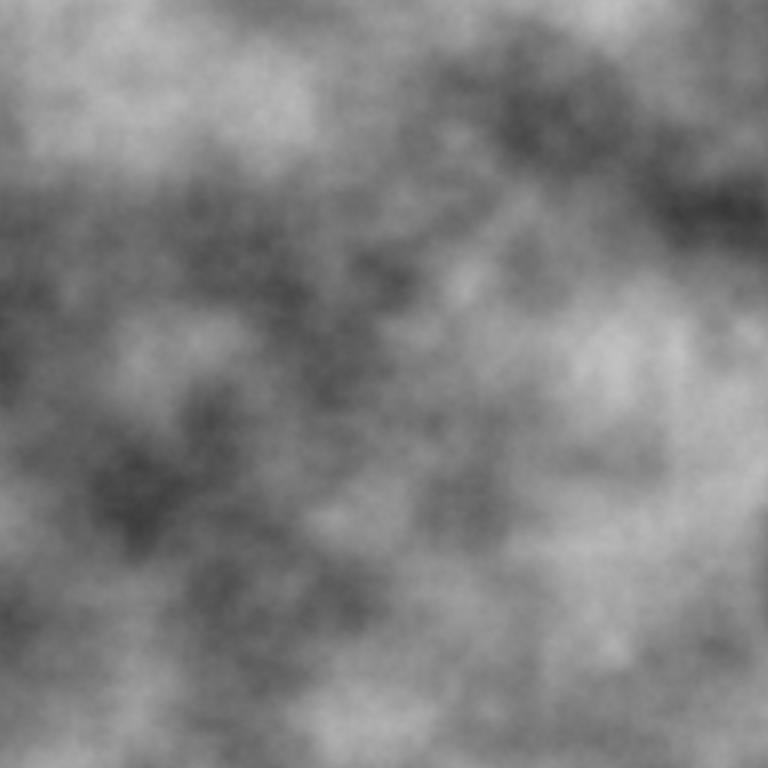
This texture is drawn by a Shadertoy shader. Its source:

```glsl
// Soft grey clouds made of layered value noise, lighter towards top and bottom.

float hash(vec2 cell) {
    return fract(sin(dot(cell, vec2(127.1, 311.7))) * 43758.5453);
}

// Smoothly blended lattice values, centred on zero
float valueNoise(vec2 p) {
    vec2 cell = floor(p);
    vec2 f = fract(p);
    vec2 blend = f * f * (3.0 - 2.0 * f);
    float bottom = mix(hash(cell), hash(cell + vec2(1.0, 0.0)), blend.x);
    float top = mix(hash(cell + vec2(0.0, 1.0)), hash(cell + vec2(1.0, 1.0)), blend.x);
    return mix(bottom, top, blend.y) - 0.5;
}

// Each octave doubles the frequency and halves the strength
float cloudNoise(vec2 p) {
    float sum = 0.0;
    float amplitude = 0.5;
    for (int octave = 0; octave < 6; octave++) {
        sum += amplitude * valueNoise(p);
        p = p * 2.0 + vec2(17.3, 9.7);
        amplitude *= 0.5;
    }
    return sum;
}

void mainImage(out vec4 fragColor, in vec2 fragCoord) {
    vec2 uv = fragCoord / iResolution.xy;

    // Broad regions: a gentle horizontal band plus wide, flat patches
    float band = 0.07 * cos(6.2832 * uv.y);
    float patches = 0.22 * valueNoise(uv * vec2(2.0, 3.0) + vec2(31.4, 7.6));

    float clouds = 0.74 * cloudNoise(uv * 6.0 + vec2(42.2, 23.8));

    float grey = 0.478 + band + patches + clouds;
    fragColor = vec4(vec3(clamp(grey, 0.0, 1.0)), 1.0);
}
```
